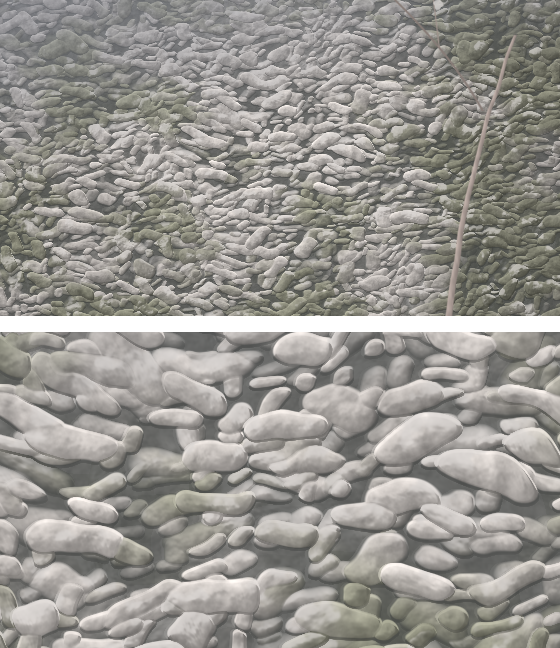
Top, the full canvas; bottom, a detail of the centre.
A Shadertoy shader for this texture:

```glsl
const vec3 STONE = vec3(0.685, 0.665, 0.650);
const vec3 MOSS = vec3(0.540, 0.540, 0.475);
const vec3 LICHEN = vec3(0.850, 0.835, 0.825);
const vec3 CREVICE = vec3(0.270, 0.280, 0.275);
const vec3 HAZE = vec3(0.535, 0.545, 0.580);
const vec3 BARK = vec3(0.660, 0.605, 0.580);
const vec2 LIGHT_DIR = vec2(0.45, -0.90);
const float LARGE_LUMPS = 14.0;
const float SMALL_LUMPS = 27.0;
const float LUMP_SQUASH = 1.5;
const float ROUGHNESS = 0.016;
const float SLOPE_STEP = 0.0028;
const float RELIEF = 0.34;

float hash(vec2 p) {
    return fract(sin(dot(p, vec2(127.1, 311.7))) * 43758.5453);
}

float noise(vec2 p) {
    vec2 i = floor(p), f = fract(p);
    f = f * f * (3.0 - 2.0 * f);
    return mix(mix(hash(i), hash(i + vec2(1, 0)), f.x),
               mix(hash(i + vec2(0, 1)), hash(i + vec2(1, 1)), f.x), f.y);
}

float fbm(vec2 p) {
    float sum = 0.0, amp = 0.533;
    for (int i = 0; i < 4; i++) {
        sum += amp * noise(p);
        p = mat2(1.6, 1.2, -1.2, 1.6) * p + 7.3;
        amp *= 0.5;
    }
    return sum;
}

// Bedding direction: falls on the left, rises on the right
float flowAngle(vec2 p) {
    return mix(-0.45, 0.65, smoothstep(0.2, 1.6, p.x)) + 1.2 * (noise(p * 5.0) - 0.5);
}

// Overlapping rounded capsules: x = height, y = tone of the lump on top
vec2 lumps(vec2 p, float scale) {
    vec2 stretch = scale * vec2(1.0, LUMP_SQUASH);
    vec2 q = p * stretch, cell = floor(q);
    vec2 result = vec2(0.0, 0.3);
    for (int y = -1; y <= 1; y++)
    for (int x = -1; x <= 1; x++) {
        vec2 id = cell + vec2(x, y);
        vec2 seed = id + scale;
        float tone = hash(seed + 5.7);
        vec2 center = id + 0.5 + 0.8 * (vec2(hash(seed), hash(seed + 31.4)) - 0.5);
        float angle = flowAngle(center / stretch) + 1.9 * (hash(seed + 17.2) - 0.5);
        vec2 axis = vec2(cos(angle), sin(angle));
        float halfLength = mix(0.08, 0.48, hash(seed + 43.9));
        float radius = mix(0.25, 0.43, hash(seed + 71.3));
        vec2 d = q - center;
        d -= axis * clamp(dot(d, axis), -halfLength, halfLength);
        float edge = length(d) / radius;
        float height = radius * sqrt(max(0.0, 1.0 - edge * edge))
                     + 0.45 * fract(tone * 7.0) * smoothstep(1.0, 0.8, edge);
        float blend = clamp(0.5 + (height - result.x) / 0.1, 0.0, 1.0);
        result = mix(result, vec2(height, tone), blend);
    }
    return vec2(result.x / scale, result.y);
}

vec2 rockSurface(vec2 p) {
    p += 0.035 * (vec2(noise(p * 9.0), noise(p * 9.0 + 40.0)) - 0.5);
    p += 0.012 * (vec2(noise(p * 31.0), noise(p * 31.0 + 80.0)) - 0.5);
    vec2 large = lumps(p, LARGE_LUMPS);
    vec2 small = lumps(p + 3.1, SMALL_LUMPS);
    small.x += 0.022 * noise(p * 6.0 + 12.0);
    vec2 top = mix(large, small, smoothstep(-0.002, 0.002, small.x - large.x));
    top.x += ROUGHNESS * (fbm(p * 38.0) - 0.5);
    return top;
}

vec3 rockColor(vec2 p) {
    vec2 here = rockSurface(p);
    vec2 slope = vec2(rockSurface(p + vec2(SLOPE_STEP, 0)).x,
                      rockSurface(p + vec2(0, SLOPE_STEP)).x) - here.x;
    float tilt = dot(slope / SLOPE_STEP, LIGHT_DIR);
    tilt /= 1.0 + abs(tilt);

    float center = exp(-dot(p - vec2(0.90, 0.58), (p - vec2(0.90, 0.58)) * vec2(2.5, 5.0)));
    float rightShade = smoothstep(1.2, 1.6, p.x);
    float patches = fbm(p * vec2(4.0, 6.0) + 9.0);
    float grain = fbm(p * 75.0);

    // Stone, moss and pale lichen
    float moss = smoothstep(0.32, 0.68, patches + 0.25 * (0.5 - here.y) + 0.12 * rightShade - 0.16 * center);
    vec3 color = mix(STONE, MOSS, moss);
    color *= 0.96 + RELIEF * tilt + 0.32 * (grain - 0.5) + 0.14 * (here.y - 0.5);
    color *= 0.96 + 0.12 * center - 0.12 * rightShade;
    float lichen = smoothstep(0.56, 0.68, fbm(p * 27.0 + 50.0) + 0.09 * center - 0.03);
    color = mix(color, LICHEN, 0.65 * lichen * smoothstep(-0.5, 0.4, tilt));

    // Dark gaps between lumps
    float gap = 1.0 - smoothstep(0.008, 0.033, here.x);
    color = mix(color, CREVICE, 0.72 * gap);

    // Bluish haze from the upper left
    float haze = smoothstep(0.45, 1.15, p.y + 0.12 - 0.22 * p.x);
    return mix(color, HAZE + 0.12 * (grain - 0.5), 0.60 * haze);
}

float strand(float offset, float halfWidth, float blur) {
    return smoothstep(halfWidth + blur, halfWidth - blur, abs(offset));
}

void mainImage(out vec4 fragColor, in vec2 fragCoord) {
    vec2 p = fragCoord / iResolution.y;
    float blur = 1.0 / iResolution.y;
    vec3 color = rockColor(p);

    // Thin twig with a side shoot and pale tuft
    float drop = 1.0 - p.y;
    float twig = 0.78 * (p.x - 1.25 - 1.03 * drop + 0.68 * drop * drop);
    color = mix(color, BARK * 0.80, strand(twig, 0.0032, blur) * step(drop, 0.352));
    color = mix(color, BARK * 0.95, strand(p.x - 1.372 - 0.12 * drop, 0.0018, blur) * step(drop, 0.15));
    float tuft = length(p - vec2(1.384, 0.988)) + 0.022 * (noise(p * 110.0) - 0.5);
    color = mix(color, LICHEN, 0.8 * smoothstep(0.020, 0.012, tuft));

    // Tall bare stem, tapering upward
    float stem = p.x - 1.424 - 0.10 * p.y - 0.148 * p.y * p.y - 0.010 * (noise(vec2(3.0, p.y * 11.0)) - 0.5);
    float stemWidth = mix(0.0105, 0.0045, p.y);
    float stemLight = 1.0 - 0.16 * stem / stemWidth + 0.16 * (noise(p * vec2(150.0, 45.0)) - 0.5);
    float stemMask = strand(stem, stemWidth, blur) * smoothstep(0.892, 0.886, p.y);
    color = mix(color, BARK * stemLight, stemMask);

    fragColor = vec4(clamp(color, 0.0, 1.0), 1.0);
}
```
